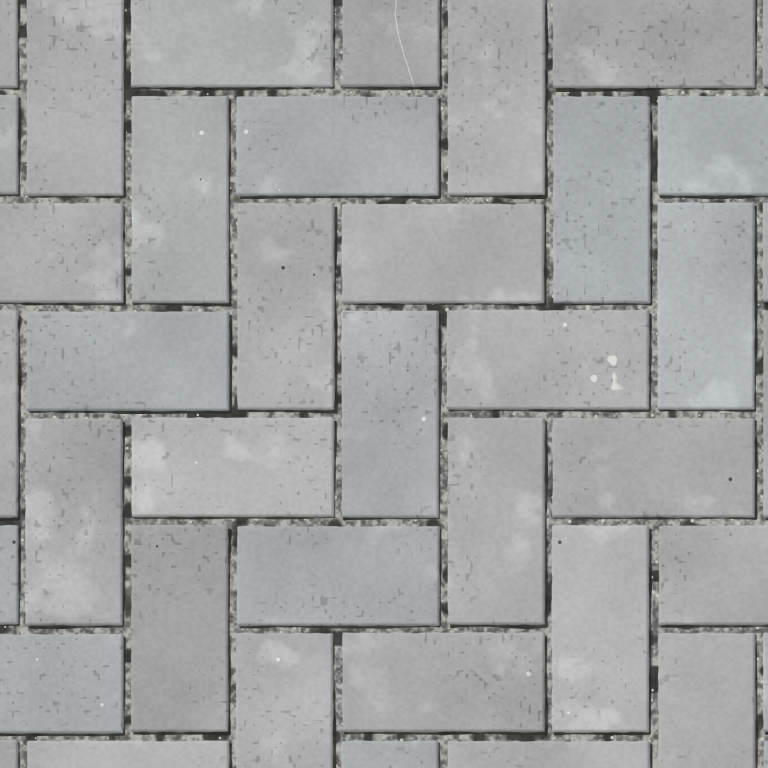
A WebGL 1 fragment shader for this texture:

```glsl
precision highp float;

uniform vec2 u_resolution;

#define PITCH vec2(0.1371, 0.1400)
#define OFFSET vec2(0.0289, 0.1195)
#define JOINT 0.0104
#define CORNER 0.0022
#define BRICK_TONE 0.672
#define BRICK_SPREAD 0.040
#define CLOUDING 0.13
#define GRAIN 0.035
#define SHADOW_COLOR vec3(0.17, 0.17, 0.16)
#define MORTAR_DARK vec3(0.36, 0.36, 0.35)
#define MORTAR_LIGHT vec3(0.70, 0.70, 0.68)
#define SPLASH_CENTER vec2(0.788, 0.482)

float hash(vec2 p) {
  vec3 v = fract(vec3(p.xyx) * 0.1031);
  v += dot(v, v.yzx + 33.33);
  return fract((v.x + v.y) * v.z);
}

float noise(vec2 p) {
  vec2 i = floor(p), f = fract(p);
  f *= f * (3.0 - 2.0 * f);
  vec2 e = vec2(0.0, 1.0);
  return mix(mix(hash(i), hash(i + e.yx), f.x),
             mix(hash(i + e.xy), hash(i + e.yy), f.x), f.y);
}

float fbm(vec2 p) {
  float sum = 0.0, amp = 0.53;
  for (int i = 0; i < 4; i++) {
    sum += amp * noise(p);
    p = p * 2.07 + 17.3;
    amp *= 0.5;
  }
  return sum;
}

float roundBox(vec2 p, vec2 halfSize) {
  vec2 d = abs(p) - halfSize + CORNER;
  return length(max(d, 0.0)) + min(max(d.x, d.y), 0.0) - CORNER;
}

// Sparse round specks, at most one per grid cell
float specks(vec2 p, float density, float chance, float radius, float aa) {
  vec2 g = p * density, cell = floor(g);
  vec2 center = 0.2 + 0.6 * vec2(hash(cell + 3.7), hash(cell + 8.1));
  float r = radius * (0.5 + hash(cell + 5.9));
  float d = length(fract(g) - center) / density - r;
  return step(hash(cell), chance) * (1.0 - smoothstep(-aa, aa, d));
}

vec3 brickColor(vec2 p, vec2 q, vec2 halfSize, vec2 id, float aa) {
  vec2 s = p + id * 3.17;
  float cloud = fbm(s * 8.0);
  float tone = BRICK_TONE + BRICK_SPREAD * (hash(id + 40.0) - 0.5);
  tone += CLOUDING * (cloud - 0.5) + GRAIN * (noise(s * 230.0) - 0.5);
  tone += 0.07 * smoothstep(0.62, 0.82, fbm(s * 15.0 + 9.0));

  // Fine pores gathered in patches, and stray specks
  float patchy = smoothstep(0.4, 0.65, noise(s * 13.0 + 5.0));
  tone -= 0.10 * patchy * smoothstep(0.78, 0.95, noise(s * 170.0 + 31.0));
  tone -= 0.35 * specks(s, 21.0, 0.03, 0.0016, aa);
  tone += 0.18 * specks(s + 6.4, 17.0, 0.05, 0.0022, aa);

  // Occasional pale scratch across a brick
  float bend = 0.22 * q.y + 0.008 * (noise(vec2(q.y * 45.0, id.x)) - 0.5);
  float scratch = abs(q.x - bend - 0.05 * (hash(id + 7.0) - 0.5));
  tone += 0.11 * step(0.9, hash(id + 21.0)) * (1.0 - smoothstep(0.0005, 0.0005 + aa, scratch));

  // Worn bevel: dark on the lower and right edges, pale opposite
  vec2 low = q - halfSize, high = -q - halfSize;
  tone *= 1.0 - 0.30 * smoothstep(-0.0055, 0.0, max(low.x, low.y));
  tone += 0.025 * smoothstep(-0.005, 0.0, max(high.x, high.y));

  float cool = smoothstep(0.55, 1.0, hash(id + 63.0)) * 0.012;
  return tone * vec3(0.998, 1.004, 0.998) + vec3(-cool, 0.0, cool);
}

vec3 mortarColor(vec2 p, float aa) {
  float grit = 0.6 * noise(p * 150.0) + 0.4 * noise(p * 310.0);
  vec3 color = mix(MORTAR_DARK, MORTAR_LIGHT, smoothstep(0.1, 0.8, grit));
  color = mix(color, SHADOW_COLOR, 0.8 * smoothstep(0.64, 0.82, noise(p * 48.0)));
  return mix(color, vec3(0.78, 0.78, 0.75), specks(p, 95.0, 0.14, 0.0017, aa));
}

void main() {
  float aa = 0.8 / u_resolution.y;
  vec2 p = gl_FragCoord.xy / u_resolution.y;
  p.y = 1.0 - p.y;

  // Herringbone: each row steps one cell along a four-cell cycle
  vec2 grid = (p - OFFSET) / PITCH;
  vec2 id = floor(grid);
  float phase = mod(id.x - id.y, 4.0);
  vec2 span = phase > 1.5 ? vec2(2.0, 1.0) : vec2(1.0, 2.0);
  if (phase < 0.5) id.y -= 1.0;
  if (phase > 2.5) id.x -= 1.0;
  vec2 q = (grid - id - 0.5 * span) * PITCH;
  id += 50.0;
  q += 0.0022 * (vec2(hash(id + 11.0), hash(id + 29.0)) - 0.5);
  vec2 halfSize = 0.5 * (span * PITCH - JOINT);

  // Brick face and the uneven shadow it drops into the joint
  float wobble = 0.0014 * (noise(p * 85.0) - 0.5);
  float face = 1.0 - smoothstep(-aa, aa, roundBox(q, halfSize) + wobble);
  float drop = mix(0.0012, 0.0052, noise(p * 16.0 + id));
  float shadow = 1.0 - smoothstep(-aa, aa, roundBox(q - drop * vec2(0.8, 1.0), halfSize) - wobble);

  vec3 color = mix(mortarColor(p, aa), SHADOW_COLOR * (0.8 + 0.6 * noise(p * 60.0)), 0.92 * shadow);
  color = mix(color, brickColor(p, q, halfSize, id, aa), face);

  // Broken splash of pale paint
  float splash = noise(p * 75.0 + 2.0) - 14.0 * length(p - SPLASH_CENTER);
  color = mix(color, vec3(0.85, 0.86, 0.84), face * smoothstep(0.38, 0.46, splash));
  gl_FragColor = vec4(color, 1.0);
}
```
